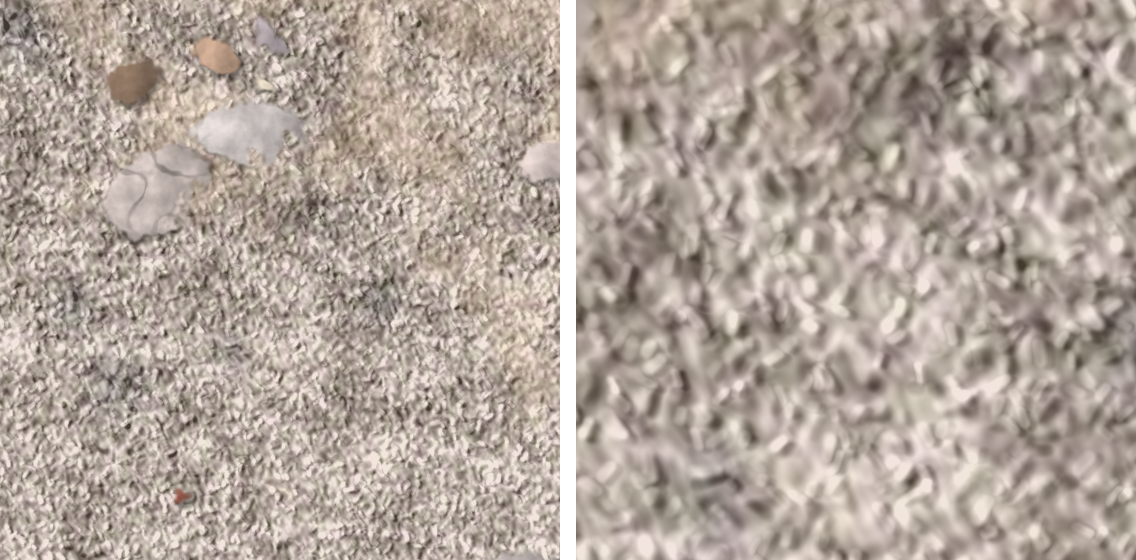
Left, the full canvas; right, a detail of the centre.
Reproduce this texture procedurally as a three.js fragment shader.

```glsl
// Sunlit dry gravel and sandy soil with a few half-buried stones.
varying vec2 vUv;

float hash(vec2 p) {
  vec3 q = fract(p.xyx * 0.1031);
  q += dot(q, q.yzx + 33.33);
  return fract((q.x + q.y) * q.z);
}

float slope(vec2 cell, vec2 offset) {
  float a = 6.2832 * hash(cell);
  return dot(vec2(cos(a), sin(a)), offset);
}

// Gradient noise centred on zero
float noise(vec2 p) {
  vec2 i = floor(p), f = fract(p);
  vec2 u = f * f * f * (f * (f * 6.0 - 15.0) + 10.0);
  vec2 e = vec2(1.0, 0.0);
  return mix(mix(slope(i, f), slope(i + e, f - e), u.x),
             mix(slope(i + e.yx, f - e.yx), slope(i + 1.0, f - 1.0), u.x), u.y);
}

float fbm(vec2 p) {
  float sum = 0.0, amp = 1.0;
  for (int i = 0; i < 4; i++) {
    sum += amp * noise(p);
    p = mat2(1.6, 1.2, -1.2, 1.6) * p + 17.3;
    amp *= 0.5;
  }
  return sum;
}

vec2 turn(vec2 p, float a) {
  return vec2(cos(a) * p.x + sin(a) * p.y, cos(a) * p.y - sin(a) * p.x);
}

// Scattered short chips: x = lit body, y = cast shadow
vec2 chips(vec2 p, float density) {
  vec2 cell = floor(p), result = vec2(0.0);
  for (int y = -1; y <= 1; y++) {
    for (int x = -1; x <= 1; x++) {
      vec2 id = cell + vec2(x, y);
      float present = step(hash(id + 7.7), density);
      vec2 d = p - id - 0.15 - 0.7 * vec2(hash(id + 3.1), hash(id + 19.4));
      float a = 1.3 + 2.2 * (hash(id + 41.2) - 0.5);
      float halfLength = 0.1 + 0.34 * hash(id + 63.8);
      float width = 0.2 + 0.12 * hash(id + 88.5);
      vec2 b = turn(d, a), s = turn(d - vec2(0.34, -0.24), a);
      b.x -= clamp(b.x, -halfLength, halfLength);
      s.x -= clamp(s.x, -halfLength, halfLength);
      float body = 1.0 - smoothstep(width - 0.16, width + 0.14, length(b));
      float shade = 1.0 - smoothstep(width - 0.16, width + 0.16, length(s));
      float strength = 0.35 + 0.65 * hash(id + 5.9);
      result = max(result, present * strength * vec2(body, shade));
    }
  }
  return vec2(result.x, result.y * (1.0 - result.x));
}

// Approximate distance to a rotated ellipse
float ellipse(vec2 p, vec2 centre, vec2 radius, float angle) {
  return (length(turn(p - centre, angle) / radius) - 1.0) * min(radius.x, radius.y);
}

float blot(vec2 p, vec2 centre, float radius) {
  vec2 d = (p - centre) / radius;
  return exp(-dot(d, d));
}

// Lays a shaded stone with a soft shadow at its lower right
vec3 layStone(vec3 ground, vec2 p, vec2 centre, vec2 radius, float angle, vec3 tint) {
  float rough = 0.012 * noise(p * 23.0) + 0.008 * noise(p * 60.0);
  float d = ellipse(p, centre, radius, angle) + rough;
  float shadow = ellipse(p, centre + vec2(0.007, -0.007), radius, angle) + rough;
  ground *= 1.0 - 0.35 * (1.0 - smoothstep(-0.004, 0.008, shadow));
  vec2 across = (p - centre) / max(radius.x, radius.y);
  float light = 1.0 - 0.15 * across.x + 0.08 * across.y + 0.2 * fbm(p * 24.0);
  return mix(ground, tint * light, 1.0 - smoothstep(-0.006, 0.004, d));
}

void main() {
  vec2 p = vUv;
  float broad = fbm(p * 5.0);
  float sand = smoothstep(-0.25, 0.6, broad + 1.0 * (p.y - 0.72) + 0.35 * (p.x - 0.4));

  // Gravel: steep elongated grains in two leanings, chips and dark pits between
  vec2 w = p + 0.004 * vec2(noise(p * 40.0), noise(p * 40.0 + 31.0));
  float grain = 0.75 * noise(turn(w, 1.0) * vec2(52.0, 84.0))
              + 0.7 * noise(turn(w, 2.0) * vec2(68.0, 112.0) + 9.0);
  float pits = smoothstep(0.18, 0.5, noise(w * 54.0 + 71.0));
  float clumps = 0.14 * noise(p * 31.0) + 0.18 * noise(p * 17.0 + 5.0) + 0.13 * noise(p * 9.0 + 2.0);
  vec2 large = chips(w * 60.0, 0.5);
  vec2 small = chips(turn(w, 0.3) * 84.0 + 50.0, 0.5);
  float relief = 0.34 * grain + 0.14 * large.x - 0.19 * large.y + 0.12 * small.x - 0.14 * small.y;
  float tone = 0.675 + (relief - 0.15 * pits) * mix(1.1, 0.65, sand) + clumps + 0.08 * broad - 0.01 * sand;

  // Damp dark patches
  float damp = blot(p, vec2(0.13, 0.45), 0.04) + blot(p, vec2(0.21, 0.31), 0.055)
             + blot(p, vec2(0.68, 0.46), 0.035) + blot(p, vec2(0.42, 0.37), 0.03)
             + blot(p, vec2(0.04, 0.95), 0.07) + 0.7 * blot(p, vec2(0.53, 0.64), 0.09);
  tone -= 0.15 * damp * (1.0 + noise(p * 50.0));
  tone += 0.03 * smoothstep(0.5, 0.0, p.y) * smoothstep(0.4, 1.0, p.x);
  tone = clamp(tone, 0.22, 0.9);

  vec3 col = tone + vec3(0.047, 0.0, -0.036);
  col += sand * vec3(0.025, 0.0, -0.03);
  col += 0.03 * noise(p * 34.0) * vec3(0.5, -0.6, 0.9) - 0.02 * damp * vec3(1.0, 0.0, -1.0);
  vec3 gravel = col;

  // Large broken stone, its lower edge buried in gravel
  col = layStone(col, p, vec2(0.28, 0.66), vec2(0.105, 0.068), 0.65, vec3(0.76, 0.71, 0.69));
  col = layStone(col, p, vec2(0.455, 0.762), vec2(0.105, 0.058), -0.08, vec3(0.76, 0.73, 0.72));
  col = mix(col, vec3(0.49, 0.45, 0.47), 0.7 * blot(p, vec2(0.545, 0.765), 0.022));
  float crack = abs(noise(p * 13.0 + 4.0)) + 0.08 * noise(p * 60.0);
  col *= 1.0 - 0.3 * (1.0 - smoothstep(0.0, 0.09, crack)) * blot(p, vec2(0.28, 0.67), 0.085);
  float buried = smoothstep(-0.012, 0.025, 0.71 - p.y + 0.5 * (p.x - 0.43) + 0.06 * noise(p * 32.0));
  col = mix(col, gravel, buried * smoothstep(0.27, 0.36, p.x));

  // Smaller stones, a shard and a straw
  col = layStone(col, p, vec2(0.235, 0.855), vec2(0.046, 0.034), 0.6, vec3(0.52, 0.43, 0.36));
  col = layStone(col, p, vec2(0.385, 0.9), vec2(0.043, 0.03), -0.4, vec3(0.76, 0.63, 0.54));
  col = layStone(col, p, vec2(0.48, 0.935), vec2(0.038, 0.017), -0.9, vec3(0.72, 0.67, 0.69));
  col = layStone(col, p, vec2(0.98, 0.715), vec2(0.052, 0.035), 0.2, vec3(0.82, 0.76, 0.74));
  col = layStone(col, p, vec2(0.93, -0.005), vec2(0.06, 0.018), 0.0, vec3(0.71, 0.67, 0.66));
  col = layStone(col, p, vec2(0.32, 0.112), vec2(0.019, 0.012), 0.8, vec3(0.58, 0.33, 0.27));
  col = layStone(col, p, vec2(0.472, 0.85), vec2(0.029, 0.007), -0.35, vec3(0.9, 0.85, 0.77));

  gl_FragColor = vec4(clamp(col, 0.0, 1.0), 1.0);
}
```
